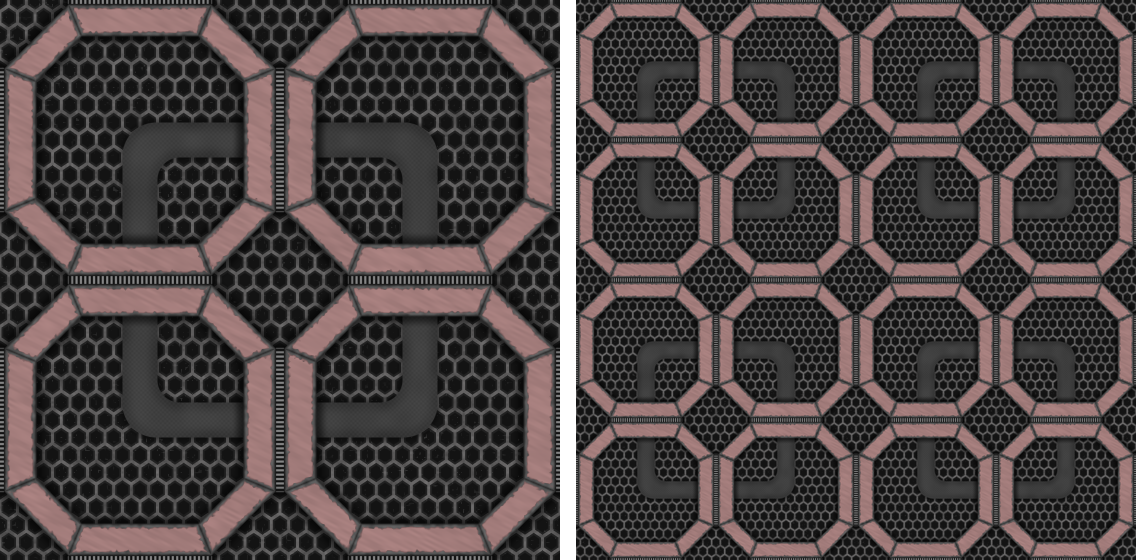
Left, the tile; right, the same tile 2 across and 2 down.
Reproduce this pattern procedurally as a WebGL 2 fragment shader.

```glsl
#version 300 es
precision highp float;
// Two by two padded octagon frames over a honeycomb grille, with a rounded
// square duct beneath and slotted vents between the frames. Built from
// distance functions; wear comes from value noise that wraps at the border.
uniform vec2 u_resolution;
out vec4 fragColor;

const float CELLS = 2.0;          // frames per side
const float HEX_COUNT = 32.0;     // honeycomb columns and rows
const float RUNGS = 64.0;         // vent slots per cell
const float APOTHEM = 0.474;      // frame centre to straight side
const float DIAGONAL = 0.513;     // frame centre to slanted side
const float PAD_WIDTH = 0.094;
const float RAIL = 0.010;         // grey edging round each pad
const vec3 PAD_COLOR = vec3(0.635, 0.485, 0.480);
const vec3 PAD_EDGE = vec3(0.47, 0.36, 0.36);
const vec3 WALL_COLOR = vec3(0.355, 0.350, 0.350);
const vec3 HOLE_COLOR = vec3(0.075);
const vec3 HOLE_RIM = vec3(0.13);
const vec3 DUCT_COLOR = vec3(0.255);
const vec3 RUNG_COLOR = vec3(0.52);

float hash(ivec2 cell) {
  uvec2 v = uvec2(cell) * uvec2(1597334673u, 3812015801u);
  uint n = (v.x ^ v.y) * 1597334673u;
  n = (n ^ (n >> 15)) * 2246822519u;
  return float((n ^ (n >> 13)) & 65535u) / 65535.0;
}

float wrappedHash(vec2 cell, vec2 period) {
  return hash(ivec2(mod(cell, period)));
}

// Value noise that repeats after a whole number of lattice cells.
float noise(vec2 p, vec2 period) {
  vec2 i = floor(p), f = fract(p);
  f = f * f * (3.0 - 2.0 * f);
  float low = mix(wrappedHash(i, period), wrappedHash(i + vec2(1, 0), period), f.x);
  float high = mix(wrappedHash(i + vec2(0, 1), period), wrappedHash(i + 1.0, period), f.x);
  return mix(low, high, f.y);
}

float grain(vec2 uv, float count) {
  return noise(uv * count, vec2(count));
}

float coverage(float d, float soft) {
  return 1.0 - smoothstep(-soft, soft, d);
}

float roundedBox(vec2 p, float halfSize, float radius) {
  vec2 q = abs(p) - halfSize + radius;
  return length(max(q, 0.0)) + min(max(q.x, q.y), 0.0) - radius;
}

// Distance from the nearest hexagon centre, 0.5 on the shared wall.
float hexRadius(vec2 p) {
  vec2 squash = vec2(1.0, 0.866);
  vec2 even = vec2(fract(p.x + 0.5) - 0.5, mod(p.y + 1.0, 2.0) - 1.0) * squash;
  vec2 odd = vec2(fract(p.x) - 0.5, mod(p.y, 2.0) - 1.0) * squash;
  vec2 h = abs(dot(even, even) < dot(odd, odd) ? even : odd);
  return max(h.x, dot(h, vec2(0.5, 0.866)));
}

vec3 honeycomb(vec2 uv, float soft) {
  float r = hexRadius(uv * HEX_COUNT);
  vec3 hole = mix(HOLE_COLOR, HOLE_RIM, smoothstep(0.27, 0.36, r));
  float speck = smoothstep(0.80, 1.0, grain(uv, 256.0)) * grain(uv, 24.0);
  hole += 0.13 * speck;
  vec3 wall = WALL_COLOR * (0.75 + 0.3 * grain(uv, 64.0) + 0.2 * grain(uv, 256.0));
  return mix(hole, wall, smoothstep(0.405 - soft, 0.425 + soft, r));
}

// Adds a slotted strip running along the first coordinate.
vec3 addVent(vec3 base, float along, float across, float soft) {
  float strip = max(abs(across) - 0.021, abs(along) - 0.258);
  float slot = abs(fract(along * RUNGS) - 0.5) - 0.25;
  float rung = coverage(slot, soft * RUNGS) * coverage(abs(across) - 0.014, soft);
  rung *= 1.0 - 0.5 * smoothstep(0.235, 0.255, abs(along));
  return mix(base, mix(vec3(0.07), RUNG_COLOR, rung), coverage(strip, soft));
}

void main() {
  vec2 uv = gl_FragCoord.xy / u_resolution;
  float soft = 0.75 * CELLS / min(u_resolution.x, u_resolution.y);
  vec2 cell = fract(uv * CELLS) - 0.5;
  vec2 border = fract(uv * CELLS + 0.5) - 0.5;

  // Octagon frame: straight and slanted sides meet at mitred joints.
  vec2 a = abs(cell);
  float straight = max(a.x, a.y) - APOTHEM;
  float slanted = (a.x + a.y) * 0.7071 - DIAGONAL;
  float outer = max(straight, slanted);
  float frame = max(outer, -outer - PAD_WIDTH);
  float joint = abs(straight - slanted) / 0.765;
  float pad = max(frame, 0.008 - joint);

  // Grille, then the duct with its fine weave.
  vec3 color = honeycomb(uv, soft * HEX_COUNT / CELLS * 0.5);
  vec2 middle = uv - 0.5;
  float duct = max(roundedBox(middle, 0.28125, 0.06), -roundedBox(middle, 0.21875, 0.04));
  color *= mix(0.7, 1.0, smoothstep(0.0, 0.012, duct));
  vec2 weave = sin(uv * 6.28318 * 128.0);
  float ductTone = 0.80 + 0.16 * smoothstep(0.0, 0.025, -duct);
  ductTone += 0.05 * weave.x * weave.y + 0.14 * (grain(uv, 32.0) - 0.4);
  color = mix(color, DUCT_COLOR * ductTone, coverage(duct, soft / CELLS));

  // Shadow beside the frame, then the vents in the gaps.
  color *= mix(0.45, 1.0, smoothstep(RAIL, 0.055, frame));
  color = addVent(color, cell.x, border.y, soft);
  color = addVent(color, cell.y, border.x, soft);

  // Grey rails and frayed, brushed pads.
  vec3 rail = mix(vec3(0.34), vec3(0.17), smoothstep(0.0, RAIL, pad));
  color = mix(color, rail * (0.8 + 0.4 * grain(uv, 128.0)), coverage(frame - RAIL, soft));
  vec2 fibre = vec2(2.0 * uv.x - uv.y, uv.x + 2.0 * uv.y) * vec2(16.0, 96.0);
  float brushed = noise(fibre, vec2(16.0, 96.0));
  float frayed = pad + 0.009 * pow(grain(uv, 192.0), 2.0);
  vec3 cloth = PAD_COLOR * (0.93 + 0.10 * brushed + 0.05 * grain(uv, 16.0));
  cloth = mix(PAD_EDGE, cloth, smoothstep(0.0, 0.007, -frayed));
  color = mix(color, cloth, coverage(frayed, soft));
  fragColor = vec4(color, 1.0);
}
```
